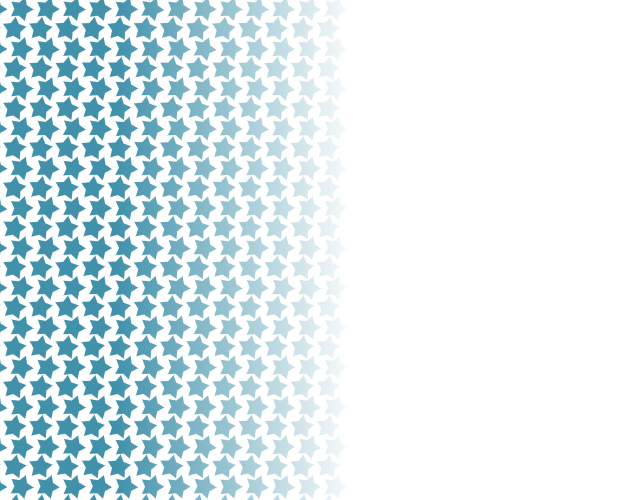
A Shadertoy shader for this pattern:

```glsl
float hash(vec2 p) {
    return fract(sin(dot(p, vec2(41.3, 289.1))) * 4375.5);
}

// Signed distance to the edges of a five-pointed star, one tip facing right
float star(vec2 p, float outer, float inner) {
    float sector = radians(36.0);
    float angle = mod(atan(p.y, p.x) + sector, 2.0 * sector) - sector;
    vec2 folded = length(p) * vec2(cos(angle), abs(sin(angle)));
    vec2 edge = inner * vec2(cos(sector), sin(sector)) - vec2(outer, 0.0);
    return dot(folded - vec2(outer, 0.0), normalize(vec2(edge.y, -edge.x)));
}

void mainImage(out vec4 fragColor, in vec2 fragCoord) {
    vec2 uv = fragCoord / iResolution.y;
    vec2 spacing = vec2(0.0523, 0.0398);
    float nearestRow = round((0.9817 - uv.y) / spacing.y);
    float dist = 1.0;

    // Nearby stars: alternate rows shift left and turn a little
    for (int j = -1; j <= 1; j++) {
        float row = nearestRow + float(j);
        float odd = mod(row, 2.0);
        float lastX = 0.670 - 0.0140 * odd;
        float nearestColumn = round((lastX - uv.x) / spacing.x);

        for (int i = -1; i <= 1; i++) {
            float column = nearestColumn + float(i);
            if (column < 0.0) continue;
            vec2 center = vec2(lastX - column * spacing.x, 0.9817 - row * spacing.y);
            float turn = 0.17 * odd - 0.03 + 0.12 * (hash(vec2(column, row)) - 0.5);
            float c = cos(turn), s = sin(turn);
            vec2 local = mat2(c, -s, s, c) * (uv - center);
            dist = min(dist, star(local, 0.0247, 0.0138));
        }
    }

    // Teal fades to white toward the right
    vec3 teal = vec3(0.255, 0.57, 0.67);
    vec3 ink = mix(teal, vec3(1.0), clamp((uv.x - 0.233) / 0.484, 0.0, 1.0));
    float pixel = 1.0 / iResolution.y;
    float coverage = 1.0 - smoothstep(-0.7 * pixel, 0.7 * pixel, dist);
    fragColor = vec4(mix(vec3(1.0), ink, coverage), 1.0);
}
```
